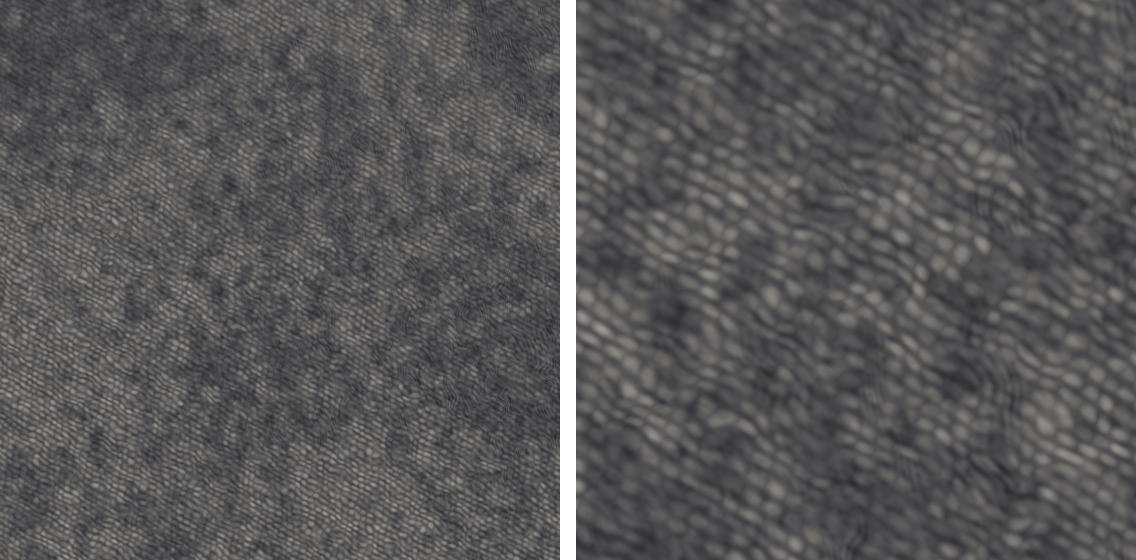
Left: the whole. Right: its middle third, enlarged.
This texture is drawn by a Shadertoy shader. Its source:

```glsl
// Grey twill cloth with worn, darker patches of brushed pile.

const float TAU = 6.2831853;
const float TWILL_ANGLE = -0.54;
const vec3 COOL_TINT = vec3(1.0, 0.985, 1.04);
const vec3 WARM_TINT = vec3(1.01, 1.0, 0.965);

float hash(vec2 p) {
    return fract(sin(dot(p, vec2(127.1, 311.7))) * 43758.5453);
}

float noise(vec2 p) {
    vec2 cell = floor(p);
    vec2 f = fract(p);
    f = f * f * (3.0 - 2.0 * f);
    float low = mix(hash(cell), hash(cell + vec2(1.0, 0.0)), f.x);
    float high = mix(hash(cell + vec2(0.0, 1.0)), hash(cell + vec2(1.0, 1.0)), f.x);
    return mix(low, high, f.y);
}

float fbm(vec2 p, int octaves) {
    float sum = 0.0;
    float weight = 0.5;
    float total = 0.0;
    for (int i = 0; i < octaves; i++) {
        sum += weight * noise(p);
        total += weight;
        weight *= 0.55;
        p = mat2(1.6, 1.2, -1.2, 1.6) * p + 7.3;
    }
    return sum / total;
}

// Coordinates along and across a direction
vec2 turn(vec2 p, float angle) {
    vec2 along = vec2(cos(angle), sin(angle));
    return vec2(dot(p, along), dot(p, vec2(-along.y, along.x)));
}

// Rows of short oval stitches, uneven in place, length and brightness
float twill(vec2 p, vec2 density, float angle) {
    vec2 q = turn(p, angle) * density;
    q += 0.9 * (vec2(noise(p * 44.0), noise(p * 44.0 + 19.0)) - 0.5);
    float row = floor(q.y);
    q.x += 0.37 * row + 0.35 * hash(vec2(row, 3.0));
    vec2 f = fract(q) - 0.5;
    float stitch = 1.0 - smoothstep(0.08, 0.54, length(f * vec2(0.72, 1.0)));
    return stitch * mix(0.55, 1.45, hash(floor(q)));
}

// Cover of dark pile: broad drifts broken up into small tufts
float pileCover(vec2 p) {
    float drift = fbm(p * 3.4 + vec2(4.7, 1.9), 3);
    float tufts = fbm(p * vec2(34.0, 27.0) + 31.0, 3);
    float offset = dot(p - vec2(0.55, 0.6), vec2(0.58, 0.81));
    float band = 0.10 * exp(-14.0 * offset * offset);
    return smoothstep(0.43, 0.77, 0.47 * drift + 0.62 * tufts + band);
}

// Fine curling fibres
float fibres(vec2 p, float density) {
    float bend = 3.0 * noise(p * 48.0 + 11.0);
    float strand = sin(TAU * (density * (p.x + 0.3 * p.y) + bend));
    return strand * smoothstep(0.3, 0.75, noise(p * 52.0 + 53.0));
}

void mainImage(out vec4 fragColor, in vec2 fragCoord) {
    vec2 p = fragCoord / iResolution.y;
    float pile = pileCover(p);

    // Weave is crisp near the bottom and softer near the top
    float crispness = mix(1.1, 0.8, smoothstep(0.3, 1.0, p.y));
    float weave = twill(p, vec2(74.0, 102.0), TWILL_ANGLE) - 0.38;
    float lint = fbm(turn(p, TWILL_ANGLE) * vec2(110.0, 165.0), 2) - 0.5;
    float mottle = fbm(p * 44.0 + 71.0, 2) - 0.5;

    // Brightness
    float tone = 0.378 - 0.098 * pile;
    tone += 0.15 * weave * crispness * (1.0 - 0.62 * pile);
    tone += 0.16 * lint * crispness + 0.08 * mottle;
    tone += 0.035 * fibres(p, 125.0) * pile * smoothstep(0.15, 0.75, p.x);
    tone += 0.025 * (p.x - 0.5) * (p.y - 0.5);

    // Cool shadows, warm threads
    vec3 tint = mix(COOL_TINT, WARM_TINT, smoothstep(0.25, 0.42, tone));
    fragColor = vec4(clamp(tone * tint, 0.0, 1.0), 1.0);
}
```
